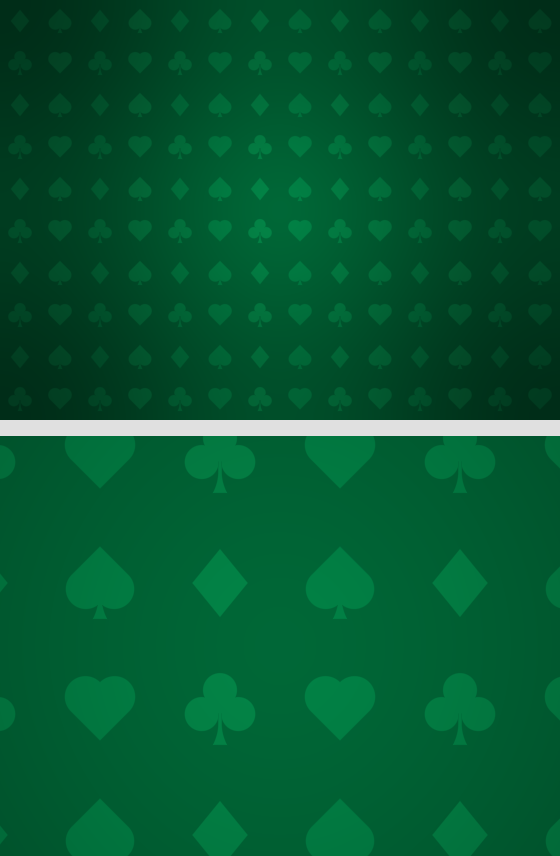
Top, the full canvas; bottom, a detail of the centre.
Give the GLSL for this pattern, as a WebGL 2 fragment shader.

```glsl
#version 300 es
precision highp float;

uniform vec2 u_resolution;
out vec4 fragColor;

const float PI = 3.14159265;

float dot2(vec2 v) { return dot(v, v); }

// Unit heart: tip at the origin, lobes reaching y = 1.1
float unitHeart(vec2 p) {
  p.x = abs(p.x);
  if (p.x + p.y > 1.0) return length(p - vec2(0.25, 0.75)) - 0.35355;
  float edge = min(dot2(p - vec2(0.0, 1.0)), dot2(p - 0.5 * max(p.x + p.y, 0.0)));
  return sqrt(edge) * sign(p.x - p.y);
}

float heart(vec2 p) {
  return 0.463 * unitHeart((p + vec2(0.0, 0.25)) / 0.463);
}

// Narrow stalk that flares towards its foot
float stem(vec2 p) {
  float flare = clamp((-0.12 - p.y) / 0.17, 0.0, 1.0);
  float side = abs(p.x) - 0.014 - 0.045 * flare * flare;
  return max(side, max(-0.285 - p.y, p.y + 0.02));
}

float spade(vec2 p) {
  float leaf = 0.45 * unitHeart(vec2(p.x, 0.29 - p.y) / 0.45);
  return min(leaf, stem(p));
}

float club(vec2 p) {
  float top = length(p - vec2(0.0, 0.15)) - 0.135;
  float sides = length(vec2(abs(p.x) - 0.145, p.y + 0.04)) - 0.135;
  float middle = length(p - vec2(0.0, 0.02)) - 0.06;
  return min(min(top, sides), min(middle, stem(p)));
}

float diamond(vec2 p) {
  vec2 halfSize = vec2(0.22, 0.27);
  p = abs(p);
  return (dot(p, halfSize.yx) - halfSize.x * halfSize.y) / length(halfSize);
}

void main() {
  vec2 uv = gl_FragCoord.xy / u_resolution;
  vec2 count = vec2(14.0, 10.0);
  vec2 cell = floor(uv * count);

  // Local position, measured in row heights
  float aspect = u_resolution.x / u_resolution.y;
  vec2 p = (fract(uv * count) - 0.5) * vec2(aspect * count.y / count.x, 1.0);

  // Suits alternate by column and row
  bool oddColumn = mod(cell.x, 2.0) > 0.5;
  bool oddRow = mod(cell.y, 2.0) > 0.5;
  float d;
  if (oddRow) d = oddColumn ? spade(p) : diamond(p);
  else d = oddColumn ? heart(p) : club(p);
  float soft = 0.8 * count.y / u_resolution.y;
  float mask = 1.0 - smoothstep(-soft, soft, d);

  // Periodic radial glow, smooth across the borders
  float radius = length(sin(PI * (uv - 0.5)) * vec2(1.0, 0.7));
  float shade = pow(radius / 1.22, 1.5);
  float green = mix(0.405, 0.175, shade);
  vec3 felt = vec3(0.0, green, green * 0.53);

  // Paler suits with a faint change of tint
  float tint = sin(cell.x * 2.4 + 1.7 * sin(cell.y * 3.1));
  vec3 suit = felt * (1.24 + 0.015 * tint) + vec3(0.006 + 0.004 * tint, 0.012, 0.008);

  fragColor = vec4(mix(felt, suit, mask), 1.0);
}
```
